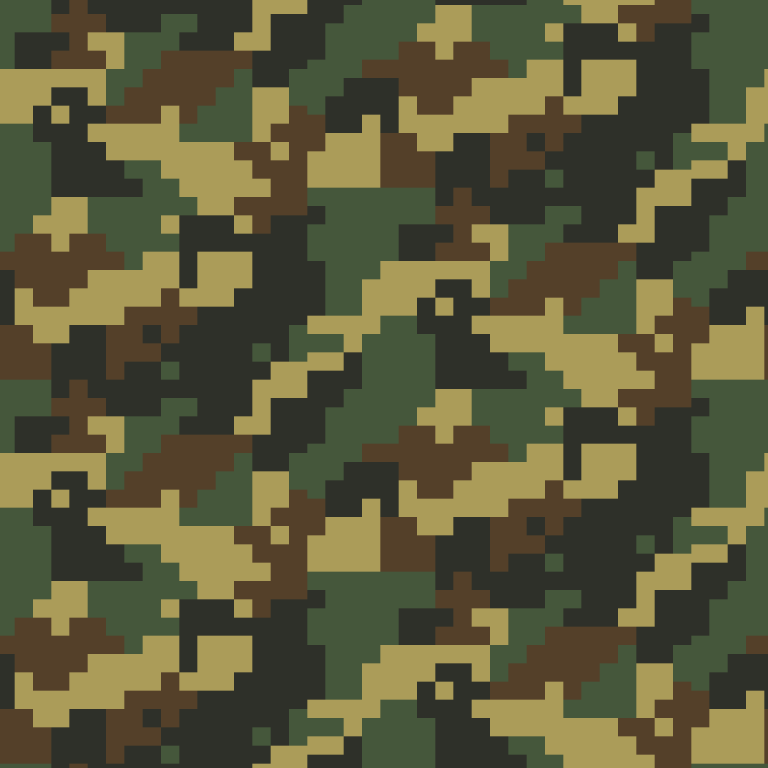
Reproduce this pattern procedurally as a Shadertoy shader.

```glsl
const vec3 TAN   = vec3(0.67, 0.61, 0.35);
const vec3 DARK  = vec3(0.18, 0.19, 0.16);
const vec3 GREEN = vec3(0.27, 0.34, 0.23);
const vec3 BROWN = vec3(0.33, 0.25, 0.16);

const float CELLS = 42.0;              // square cells across the canvas
const float TILE = 21.0;               // cells per repeat
const vec2 ORIGIN = vec2(16.8, 0.73);  // corner of the first repeat, in cells
const vec2 SITES = vec2(6.0, 8.0);     // patches per repeat
const int SAMPLES = 3;                 // antialiasing samples per axis

vec2 hash2(vec2 p, float seed) {
    vec3 q = fract(vec3(p.xyx) * vec3(0.1031, 0.1030, 0.0973) + seed * 0.137);
    q += dot(q, q.yzx + 33.33);
    return fract((q.xx + q.yz) * q.zy);
}

// Cubing modulo a prime shuffles the patches while keeping the colour shares
vec3 patchColor(vec2 site) {
    int id = int(site.x + SITES.x * site.y);
    int rank = (id * id * id) % 47;
    if (rank < 13) return TAN;
    if (rank < 27) return DARK;
    if (rank < 38) return GREEN;
    return BROWN;
}

// Colour of the nearest jittered site on a wrapping lattice
vec3 nearestPatch(vec2 p) {
    vec2 base = floor(p);
    vec2 nearestSite = base;
    float nearest = 1e3;
    for (int y = -1; y <= 1; y++) {
        for (int x = -1; x <= 1; x++) {
            vec2 site = base + vec2(x, y);
            vec2 wrapped = mod(site, SITES);
            vec2 offset = site + 0.1 + 0.8 * hash2(wrapped, 3.0) - p;
            float d = dot(offset, offset);
            if (d < nearest) {
                nearest = d;
                nearestSite = wrapped;
            }
        }
    }
    return patchColor(nearestSite);
}

// Each column of repeats is shifted by half a repeat
vec3 camouflage(vec2 uv) {
    vec2 p = uv * CELLS - ORIGIN;
    p -= floor(p.x / TILE) * vec2(TILE, 0.5 * TILE);
    vec2 cell = floor(p);
    cell.y = mod(cell.y, TILE);

    // Ragged outlines and a few stray cells
    float reach = hash2(cell, 7.0).x > 0.965 ? 4.5 : 1.3;
    vec2 q = cell + 0.5 + (hash2(cell, 1.0) - 0.5) * reach;

    // The shear slants the patches and joins neighbouring repeats
    q.y -= 0.5 * q.x;
    return nearestPatch(q * SITES / TILE);
}

void mainImage(out vec4 fragColor, in vec2 fragCoord) {
    vec3 sum = vec3(0.0);
    for (int y = 0; y < SAMPLES; y++) {
        for (int x = 0; x < SAMPLES; x++) {
            vec2 shift = (vec2(x, y) + 0.5) / float(SAMPLES) - 0.5;
            sum += camouflage((fragCoord + shift) / iResolution.y);
        }
    }
    fragColor = vec4(sum / float(SAMPLES * SAMPLES), 1.0);
}
```
